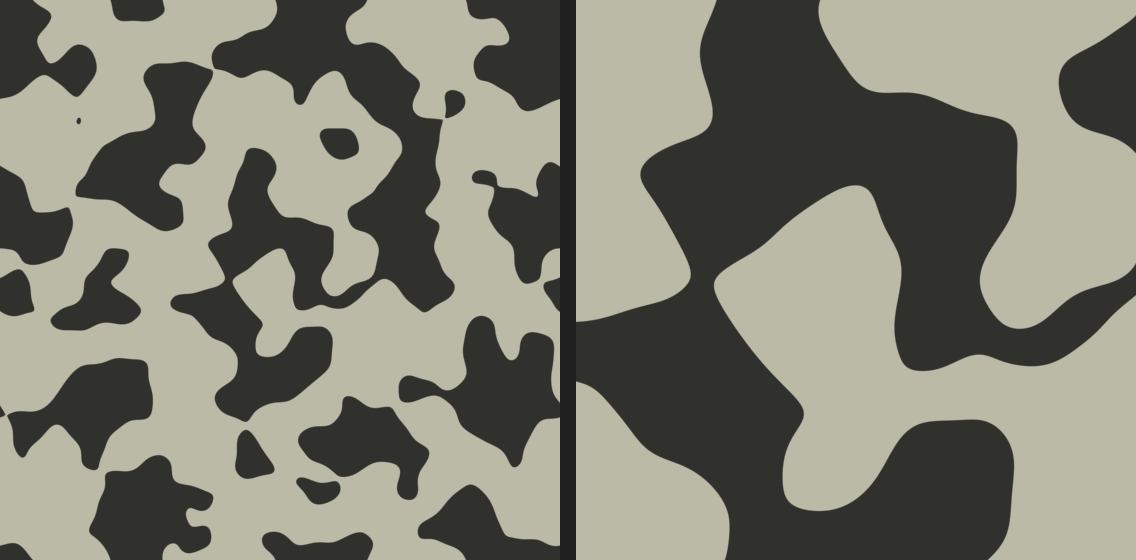
Left: the whole. Right: its middle third, enlarged.
A Shadertoy shader for this pattern:

```glsl
// Two-tone camouflage: dark, wavy-edged blotches on a pale ground.
// Many sine waves of hashed phase and spread direction are layered into a
// random field, which is cut at one level with a smoothed edge.

const float TAU = 6.28319;
const float GOLDEN_ANGLE = 2.39996;
const int WAVE_COUNT = 64;

const vec3 PALE_KHAKI = vec3(0.73, 0.73, 0.65);
const vec3 CHARCOAL = vec3(0.187, 0.187, 0.177);

float hash(float n) {
    return fract(sin(n * 12.9898 + 4.1) * 43758.5);
}

// Small sideways sway that makes the outlines ripple.
vec2 ripple(vec2 p, float cycles, float amount) {
    vec2 a = TAU * cycles * p;
    return amount * vec2(sin(a.y + 2.0 * sin(0.31 * a.x)),
                         sin(a.x + 2.0 * sin(0.27 * a.y + 1.3)));
}

// Layered sines between two frequencies (cycles per canvas), scaled to unit
// variance. Whole-number wave vectors keep the mean over the canvas at zero.
float layeredSines(vec2 p, float lowFreq, float highFreq, float falloff, float seed) {
    float sum = 0.0;
    float power = 0.0;
    for (int i = 0; i < WAVE_COUNT; i++) {
        float n = float(i);
        float freq = lowFreq * pow(highFreq / lowFreq, (n + 0.5) / float(WAVE_COUNT));
        float angle = GOLDEN_ANGLE * n + seed;
        vec2 wave = round(freq * vec2(cos(angle), sin(angle)));
        float amplitude = pow(freq, -falloff);
        sum += amplitude * sin(TAU * (dot(wave, p) + hash(n + seed)));
        power += 0.5 * amplitude * amplitude;
    }
    return sum * inversesqrt(power);
}

// Coverage of the region below a level, smoothed across the pixel footprint.
float coverBelow(float field, float level) {
    float footprint = length(vec2(dFdx(field), dFdy(field))) + 1e-5;
    return 1.0 - smoothstep(-0.9, 0.9, (field - level) / footprint);
}

void mainImage(out vec4 fragColor, in vec2 fragCoord) {
    vec2 p = fragCoord / iResolution.y;

    // Blotch field with rippled outlines
    p += ripple(p, 15.0, 0.0025);
    float field = layeredSines(p, 3.0, 12.0, 0.8, 7.0);

    // The level sets the share of dark to about two fifths
    float dark = coverBelow(field, -0.2);
    fragColor = vec4(mix(PALE_KHAKI, CHARCOAL, dark), 1.0);
}
```
